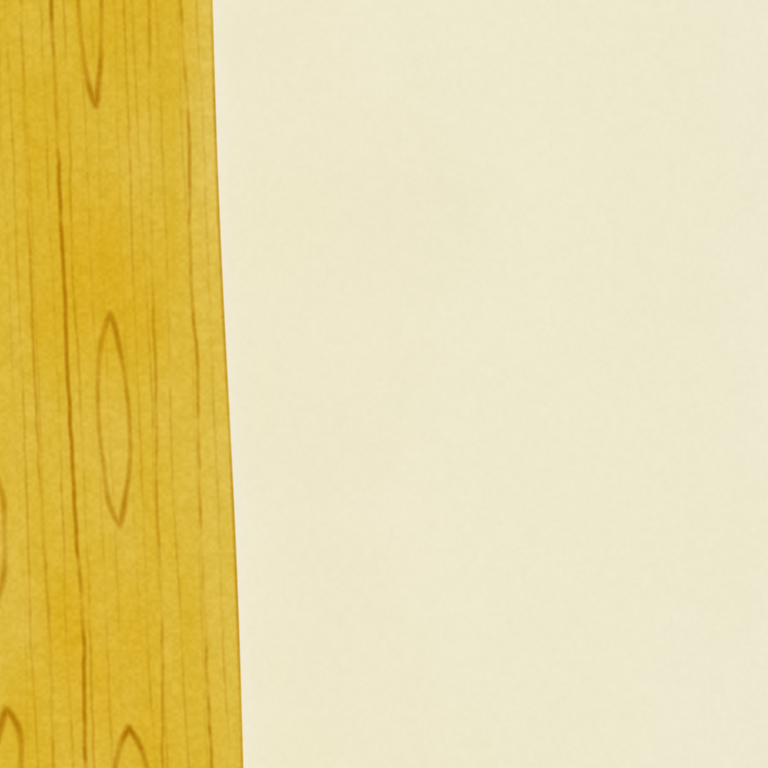
Give the GLSL for this background, as a Shadertoy shader.

```glsl
// A slanted yellow wooden board stands on the left of a plain cream wall.
// Grain strands and teardrop knots are distance-based strokes that follow
// the lean of the board; value noise breaks them up and adds soft stains.

const vec3 WALL = vec3(0.932, 0.911, 0.810);
const vec3 WALL_WARM = vec3(0.940, 0.909, 0.770);
const vec3 WOOD = vec3(0.855, 0.704, 0.170);
const vec3 WOOD_PALE = vec3(0.878, 0.762, 0.335);
const vec3 GRAIN = vec3(0.680, 0.450, 0.010);
const float LEAN = 0.042;
const float SOFT = 0.0016;

float hash(vec2 p) {
    vec3 q = fract(vec3(p.xyx) * 0.1031);
    q += dot(q, q.yzx + 33.33);
    return fract((q.x + q.y) * q.z);
}

float noise(vec2 p) {
    vec2 i = floor(p), f = fract(p);
    f = f * f * (3.0 - 2.0 * f);
    return mix(mix(hash(i), hash(i + vec2(1, 0)), f.x),
               mix(hash(i + vec2(0, 1)), hash(i + vec2(1, 1)), f.x), f.y);
}

float fbm(vec2 p) {
    return 0.55 * noise(p) + 0.3 * noise(p * 2.1 + 7.0) + 0.15 * noise(p * 4.3 + 19.0);
}

// Right side of the board at a given height
float boardEdge(float y) {
    return 0.3168 - 0.0400 * y + 0.002 * sin(6.2832 * y);
}

// Soft stroke around a signed distance
float stroke(float d, float width) {
    return 1.0 - smoothstep(0.0, width + SOFT, abs(d));
}

// Long wavering strand, broken along its length; topX is where it starts
float strand(vec2 p, float topX, float lean, float width, float seed) {
    float wave = 0.006 * (noise(vec2(p.y * 6.0, seed)) - 0.5)
               + 0.002 * (noise(vec2(p.y * 38.0, seed + 2.0)) - 0.5);
    float breaks = 0.6 * noise(vec2(p.y * 9.0, seed + 5.0)) + 0.4 * noise(vec2(p.y * 60.0, seed));
    float ink = 0.2 + 0.8 * smoothstep(0.2, 0.75, breaks);
    return ink * stroke(p.x - topX - lean * (1.0 - p.y) - wave, width);
}

// Pointed oval outline, with pooled ink near its two tips
float knot(vec2 p, vec2 center, vec2 size, float width) {
    vec2 q = p - center;
    q.x += LEAN * q.y + 0.006 * (noise(vec2(p.y * 20.0, center.x * 90.0)) - 0.5);
    float t = clamp(q.y / size.y, -1.0, 1.0);
    float halfWidth = size.x * pow(1.0 - t * t, 0.75);
    float within = 1.0 - smoothstep(size.y, size.y + 0.010, abs(q.y));
    float ink = mix(0.5, 0.9, t * t) * (0.55 + 0.75 * noise(p * vec2(60.0, 35.0)));
    return within * ink * stroke(abs(q.x) - halfWidth, width * (0.8 + 0.6 * t * t));
}

vec3 wallColor(vec2 p, float gap) {
    float warm = exp(-gap * 3.0) * (0.45 + 0.6 * fbm(p * 3.0));
    vec3 col = mix(WALL, WALL_WARM, 0.7 * warm);
    col += vec3(0.5, 0.5, 1.0) * 0.018 * (fbm(p * 7.0) - 0.5);
    // Pale rim beside the board
    return col + vec3(0.006, 0.010, 0.045) * exp(-gap * 80.0);
}

vec3 woodColor(vec2 p, float gap) {
    vec2 s = vec2(p.x + LEAN * (p.y - 1.0), p.y);
    // Broad pale stains, a pale right margin and ochre washes
    float pale = 1.1 * fbm(vec2(s.x * 18.0, s.y * 5.0)) - 0.32;
    pale += 0.45 * (1.0 - smoothstep(0.01, 0.06, -gap));
    vec3 col = mix(WOOD, WOOD_PALE, clamp(pale, 0.0, 1.0));
    float wash = exp(-dot(s - vec2(0.12, 0.64), (s - vec2(0.12, 0.64)) * vec2(160.0, 50.0)));
    wash += exp(-dot(s - vec2(0.10, 0.12), (s - vec2(0.10, 0.12)) * vec2(160.0, 40.0)));
    col -= vec3(0.0, 0.020, 0.045) * wash;

    // Scattered faint fibres
    float ink = 0.0;
    for (int i = 0; i < 13; i++) {
        float k = float(i);
        float x = (k + hash(vec2(k, 3.0))) * 0.0215 - 0.02;
        float strength = 0.10 + 0.26 * hash(vec2(k, 8.0));
        ink = max(ink, strength * strand(p, x, LEAN, 0.0022, k * 3.7));
    }
    // Main strands
    ink = max(ink, 0.90 * strand(p, 0.067, 0.047, 0.0034, 71.0));
    ink = max(ink, 0.62 * strand(p, 0.237, 0.039, 0.0030, 83.0));
    ink = max(ink, 0.50 * strand(p, 0.191, 0.024, 0.0028, 97.0));
    ink = max(ink, 0.42 * strand(p, 0.026, 0.045, 0.0028, 53.0));

    // Knots, some cut off by the canvas border
    ink = max(ink, knot(p, vec2(0.148, 0.453), vec2(0.020, 0.136), 0.0046));
    ink = max(ink, knot(p, vec2(0.117, 1.010), vec2(0.015, 0.146), 0.0046));
    ink = max(ink, knot(p, vec2(0.172, -0.030), vec2(0.023, 0.080), 0.0054));
    ink = max(ink, knot(p, vec2(-0.008, 0.310), vec2(0.015, 0.085), 0.0060));
    ink = max(ink, knot(p, vec2(0.012, 0.005), vec2(0.018, 0.070), 0.0065));
    // Thin shaded rim, uneven along the edge
    ink = max(ink, (0.25 + 0.4 * noise(vec2(p.y * 14.0, 4.0))) * stroke(gap + 0.001, 0.003));
    return mix(col, GRAIN, clamp(ink, 0.0, 1.0) * 0.9);
}

void mainImage(out vec4 fragColor, in vec2 fragCoord) {
    vec2 p = fragCoord / iResolution.xy;
    float blur = max(SOFT, 1.0 / iResolution.x);
    float gap = p.x - boardEdge(p.y);
    float onWall = smoothstep(-blur, blur, gap);
    vec3 col = mix(woodColor(p, gap), wallColor(p, max(gap, 0.0)), onWall);

    // Fine tooth, stronger on the wood
    float tooth = noise(p * 230.0) + 0.6 * noise(p * 110.0 + 5.0) - 0.8;
    col += tooth * mix(vec3(0.034, 0.036, 0.055), vec3(0.010), onWall);
    fragColor = vec4(clamp(col, 0.0, 1.0), 1.0);
}
```
